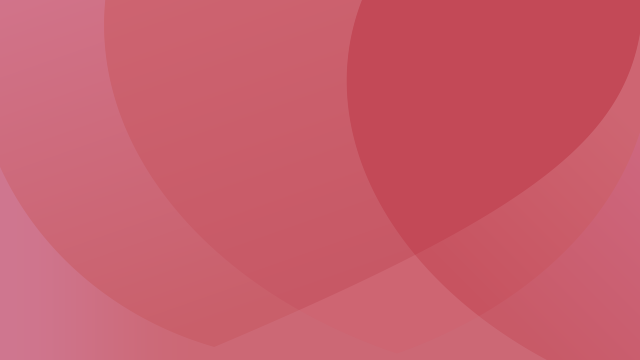
Reproduce this background procedurally as a Shadertoy shader.

```glsl
// Overlapping rose-coloured curved sheets with soft gradients.
// Each sheet edge is a conic grown from its outermost side point; the sheets
// are antialiased by gradient distance and layered from back to front.

#define BLUSH      vec3(0.812, 0.463, 0.561)
#define PINK       vec3(0.820, 0.453, 0.541)
#define ROSE       vec3(0.788, 0.373, 0.416)
#define CORAL      vec3(0.806, 0.396, 0.446)
#define DEEP_CORAL vec3(0.783, 0.351, 0.402)
#define CRIMSON    vec3(0.763, 0.287, 0.341)
#define PALE_ROSE  vec3(0.799, 0.408, 0.460)
#define DUSK       vec3(0.780, 0.327, 0.378)
#define MAUVE      vec3(0.808, 0.404, 0.498)
#define EDGE_WIDTH 1.2

// Coverage of the sheet v^2 = u * (shape.x - shape.y * v - shape.z * u),
// where u runs inward from the tip (side = 1.0 opens right) and v runs down.
float sheet(vec2 p, vec2 tip, float side, vec3 shape) {
    float u = side * (p.x - tip.x);
    float v = tip.y - p.y;
    float field = u * (shape.x - shape.y * v - shape.z * u) - v * v;
    vec2 slope = vec2(shape.x - shape.y * v - 2.0 * shape.z * u,
                      -2.0 * v - shape.y * u);
    float dist = field / max(length(slope), 1e-4);
    float halfEdge = 0.5 * EDGE_WIDTH / iResolution.y;
    return smoothstep(-halfEdge, halfEdge, dist);
}

void mainImage(out vec4 fragColor, in vec2 fragCoord) {
    vec2 p = fragCoord / iResolution.y;

    // Sheets opening to the right, from back to front
    float outer  = sheet(p, vec2(-0.076, 0.884), 1.0, vec3(1.655, 0.0, 0.87));
    float middle = sheet(p, vec2(0.289, 0.931), 1.0, vec3(1.390, -0.069, 0.526));
    float inner  = sheet(p, vec2(0.963, 0.7755), 1.0, vec3(1.250, -0.17, 0.54));

    // Sheets opening to the left
    float sweep = sheet(p, vec2(1.787, 1.023), -1.0, vec3(1.648, 1.76, -0.76));
    float bowl  = sheet(p, vec2(1.810, 0.838), -1.0, vec3(1.319, 0.0, 0.52));

    // Gradient positions: down the left side, and up toward the right
    float fall = clamp(0.35 * p.x + 1.0 - p.y, 0.0, 1.1);
    float rise = clamp((p.x + p.y - 1.5) / 0.9, 0.0, 1.0);

    // Area above the long sweeping edge
    vec3 upper = mix(BLUSH, PALE_ROSE, smoothstep(0.0, 0.55, p.x));
    upper = mix(upper, mix(PINK, ROSE, fall / 1.1), outer);
    upper = mix(upper, mix(CORAL, DEEP_CORAL, fall), middle);
    upper = mix(upper, CRIMSON, inner);

    // Area below it, split by the bowl
    vec3 lower = mix(PALE_ROSE, mix(PALE_ROSE, CORAL, bowl), middle);
    vec3 right = mix(mix(DEEP_CORAL, MAUVE, rise), mix(DUSK, CORAL, rise), bowl);
    lower = mix(lower, right, inner);

    fragColor = vec4(mix(lower, upper, sweep), 1.0);
}
```
